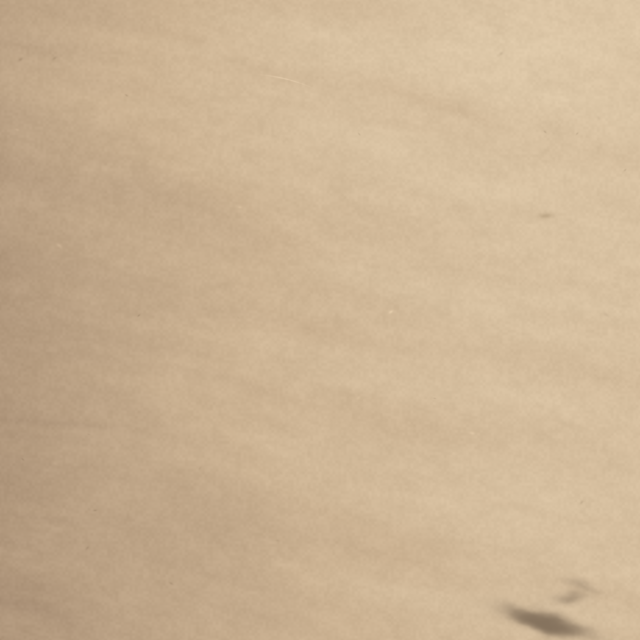
Write a Shadertoy shader that draws this texture.

```glsl
// Aged tan paper: a soft light ramp from the dark lower left to the pale upper right,
// crossed by faint slanted bands of stretched noise, with fine grain, a few
// specks, a pale scratch and a blurred dark smudge near the lower right corner.

#define SHADOW_COLOR vec3(0.655, 0.555, 0.455)
#define MIDDLE_COLOR vec3(0.800, 0.700, 0.574)
#define LIGHT_COLOR  vec3(0.870, 0.785, 0.660)
#define SMUDGE_COLOR vec3(0.470, 0.400, 0.325)
#define STREAK_SLOPE -0.20
#define STREAK_DEPTH 0.26
#define CLOUD_DEPTH  0.17
#define GRAIN_DEPTH  0.036
#define SPECK_DEPTH  0.10

float hash(vec2 p) {
    vec3 q = fract(vec3(p.xyx) * 0.1031);
    q += dot(q, q.yzx + 33.33);
    return fract((q.x + q.y) * q.z);
}

float noise(vec2 p) {
    vec2 cell = floor(p), f = fract(p);
    f = f * f * f * (f * (f * 6.0 - 15.0) + 10.0);
    float low = mix(hash(cell), hash(cell + vec2(1, 0)), f.x);
    float high = mix(hash(cell + vec2(0, 1)), hash(cell + vec2(1, 1)), f.x);
    return mix(low, high, f.y);
}

float fbm(vec2 p) {
    float sum = 0.0, weight = 0.5;
    for (int i = 0; i < 4; i++) {
        sum += weight * noise(p);
        p = mat2(1.6, 0.25, -0.25, 2.1) * p + 17.3;
        weight *= 0.5;
    }
    return sum / 0.9375;
}

// Rotates p so that x runs along a line of the given slope
vec2 alongSlope(vec2 p, float slope) {
    vec2 d = normalize(vec2(1.0, slope));
    return vec2(dot(p, d), dot(p, vec2(-d.y, d.x)));
}

// Soft elongated blot, 1 at its centre
float blot(vec2 p, vec2 size, float slope) {
    vec2 q = alongSlope(p, slope) / size;
    return exp(-dot(q, q));
}

// Sparse slanted specks, one at most per grid cell, signed dark or pale
float specks(vec2 uv, float cells, float seed) {
    vec2 id = floor(uv * cells) + seed;
    vec2 centre = 0.3 + 0.4 * vec2(hash(id), hash(id + 41.0));
    vec2 p = (fract(uv * cells) - centre) / cells;
    float size = mix(0.0014, 0.0028, hash(id + 73.0));
    float slope = mix(-1.5, 1.5, hash(id + 97.0));
    float strength = smoothstep(0.86, 1.0, hash(id + 131.0));
    float tone = hash(id + 151.0) < 0.65 ? -1.0 : 0.7;
    return strength * tone * blot(p, size * vec2(1.6, 0.9), slope);
}

void mainImage(out vec4 fragColor, in vec2 fragCoord) {
    vec2 uv = fragCoord / iResolution.xy;

    // Light ramp
    float fromRight = 1.0 - uv.x;
    float shade = 0.09 + 0.24 * uv.y + 0.65 * (1.0 - fromRight * fromRight);

    // Broad clouds and soft slanted bands, bent a little
    vec2 grainwise = alongSlope(uv, STREAK_SLOPE);
    grainwise.y += 0.035 * (noise(uv * 3.5) - 0.5) + 0.010 * (noise(uv * 11.0) - 0.5);
    shade += CLOUD_DEPTH * (fbm(grainwise * vec2(2.6, 6.0) + 5.0) - 0.5);
    shade += STREAK_DEPTH * (fbm(grainwise * vec2(3.4, 15.0) + 31.0) - 0.5);

    // A few thin dark creases that fade in and out
    float crease = abs(noise(grainwise * vec2(0.9, 7.0) + 3.0) - 0.5);
    float fade = smoothstep(0.45, 0.8, noise(grainwise * vec2(4.0, 9.0) + 71.0));
    shade -= 0.09 * fade * exp(-crease * crease * 260.0);

    // Paper colour
    shade = clamp(shade, 0.0, 1.05);
    vec3 color = shade < 0.6
        ? mix(SHADOW_COLOR, MIDDLE_COLOR, shade / 0.6)
        : mix(MIDDLE_COLOR, LIGHT_COLOR, (shade - 0.6) / 0.4);

    // Fine grain and mottling
    float grain = 0.6 * noise(uv * 230.0) + 0.4 * noise(uv * 110.0 + 9.0) - 0.5;
    float mottle = fbm(alongSlope(uv, STREAK_SLOPE) * vec2(26.0, 44.0)) - 0.5;
    color += GRAIN_DEPTH * (grain + 0.9 * mottle);

    // Specks at two scales
    float marks = specks(uv, 9.0, 3.0) + 0.7 * specks(uv, 17.0, 211.0);
    color += SPECK_DEPTH * marks * vec3(1.0, 0.97, 0.90);

    // Pale curved scratch and a small dark dash
    vec2 scratch = uv - vec2(0.445, 0.877);
    scratch.y += 2.0 * scratch.x * scratch.x;
    color += 0.05 * blot(scratch, vec2(0.030, 0.0013), -0.24);
    color -= 0.09 * blot(uv - vec2(0.853, 0.663), vec2(0.010, 0.004), 0.1);

    // Blurred smudge with ragged edges
    vec2 warp = 0.022 * (vec2(fbm(uv * 22.0), fbm(uv * 22.0 + 57.0)) - 0.5);
    vec2 p = uv + warp;
    float smudge = blot(p - vec2(0.855, 0.026), vec2(0.075, 0.016), -0.30);
    smudge += 0.50 * blot(p - vec2(0.890, 0.066), vec2(0.034, 0.012), 0.15);
    smudge += 0.35 * blot(p - vec2(0.910, 0.088), vec2(0.035, 0.008), -0.25);
    color = mix(color, SMUDGE_COLOR, 0.85 * smoothstep(0.0, 1.0, smudge));

    fragColor = vec4(clamp(color, 0.0, 1.0), 1.0);
}
```
